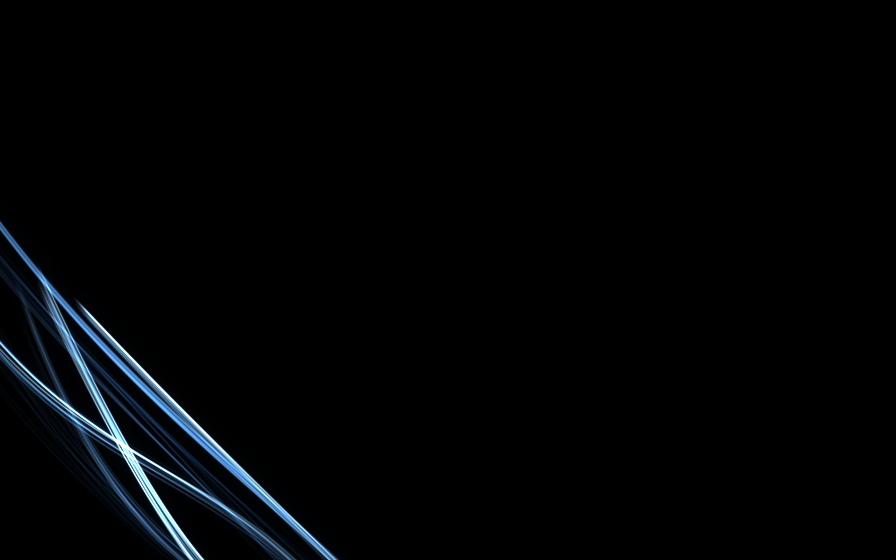
Reproduce this background procedurally as a WebGL 2 fragment shader.

```glsl
#version 300 es
precision highp float;

uniform vec2 u_resolution;
out vec4 outColor;

const int BUNDLES = 7;
const int STRANDS = 11;
const float THIN = 0.0007;
const float THICK = 0.0019;
const float PIXEL_BLUR = 0.55;
const float HAZE_WIDTH = 0.022;
const float HAZE_STRENGTH = 0.07;
const float PEAK_FALLOFF = 7.0;
const float DIM_LEVEL = 0.4;
const vec3 HAZE_BLUE = vec3(0.10, 0.30, 0.58);
const vec3 DEEP_BLUE = vec3(0.09, 0.29, 0.56);
const vec3 ICE_WHITE = vec3(0.76, 0.94, 1.00);

// Start and end of each bundle, in canvas heights
const vec4 SPAN[BUNDLES] = vec4[](
    vec4(0.000, 0.603, 0.600, 0.0),
    vec4(0.062, 0.515, 0.352, 0.0),
    vec4(0.000, 0.380, 0.520, 0.0),
    vec4(0.000, 0.530, 0.510, 0.0),
    vec4(0.020, 0.505, 0.333, 0.0),
    vec4(0.000, 0.350, 0.320, 0.0),
    vec4(0.130, 0.466, 0.592, 0.0));

// Sag, skew of the sag, spread at the start, spread at the end
const vec4 SHAPE[BUNDLES] = vec4[](
    vec4(0.030, 0.6, 0.024, 0.030),
    vec4(0.033, -0.2, 0.050, 0.042),
    vec4(0.012, 3.0, 0.045, 0.040),
    vec4(0.012, 0.5, 0.060, 0.120),
    vec4(0.080, 0.2, 0.090, 0.050),
    vec4(0.025, 0.2, 0.130, 0.060),
    vec4(0.006, 0.4, 0.012, 0.026));

// Brightness, whiteness, position of the highlight, fade-in length
const vec4 LOOK[BUNDLES] = vec4[](
    vec4(0.75, 0.55, 0.45, 0.0),
    vec4(1.10, 1.00, 0.75, 0.12),
    vec4(0.80, 0.75, 0.30, 0.0),
    vec4(0.38, 0.25, 0.45, 0.0),
    vec4(0.36, 0.45, 0.65, 0.15),
    vec4(0.16, 0.20, 0.50, 0.0),
    vec4(0.55, 0.95, 0.35, 0.08));

float hash(float n) {
    return fract(sin(n * 127.1) * 43758.5);
}

// Height of a bundle's centre line at fraction t of its span
float centreLine(float t, vec4 span, vec4 shape) {
    float sag = 4.0 * t * (1.0 - t) * (1.0 + shape.y * (1.0 - 2.0 * t));
    return mix(span.y, span.w, t) - shape.x * sag;
}

vec3 drawBundle(int id, vec2 p, float pixel) {
    vec4 span = SPAN[id];
    vec4 shape = SHAPE[id];
    vec4 look = LOOK[id];
    float run = span.z - span.x;
    float t = (p.x - span.x) / run;
    if (t < -0.02 || t > 1.15) return vec3(0.0);

    float centre = centreLine(t, span, shape);
    float slope = (centreLine(t + 0.01, span, shape) - centre) / (0.01 * run);
    float toNormal = inversesqrt(1.0 + slope * slope);
    float spread = mix(shape.z, shape.w, t);

    // Light swells around the highlight and fades in at the start
    float offPeak = t - look.z;
    float light = mix(DIM_LEVEL, 1.0, exp(-PEAK_FALLOFF * offPeak * offPeak));
    if (look.w > 0.0) light *= smoothstep(0.0, look.w, t);
    light *= look.x;

    float hazeDist = (p.y - centre) * toNormal / HAZE_WIDTH;
    vec3 color = HAZE_BLUE * HAZE_STRENGTH * light * exp(-hazeDist * hazeDist);

    // Strands cross gently because their two ends are scattered separately
    for (int i = 0; i < STRANDS; i++) {
        float seed = float(id * STRANDS + i) + 1.0;
        float startOffset = hash(seed) - 0.5;
        float endOffset = mix(startOffset, hash(seed + 91.3) - 0.5, 0.7);
        float offset = spread * mix(startOffset, endOffset, t);
        float dist = (p.y - centre - offset) * toNormal;

        float rank = hash(seed + 37.7);
        float width = mix(THIN, THICK, hash(seed + 53.9));
        float soft = length(vec2(width, PIXEL_BLUR * pixel));
        float line = exp(-dist * dist / (soft * soft)) * width / soft;
        vec3 tint = mix(DEEP_BLUE, ICE_WHITE, look.y * rank);
        color += tint * line * light * mix(0.4, 1.3, rank);
    }
    return color;
}

void main() {
    vec2 p = gl_FragCoord.xy / u_resolution.y;
    float pixel = 1.0 / u_resolution.y;
    vec3 color = vec3(0.0);
    for (int id = 0; id < BUNDLES; id++) {
        color += drawBundle(id, p, pixel);
    }
    outColor = vec4(min(color, 1.0), 1.0);
}
```
